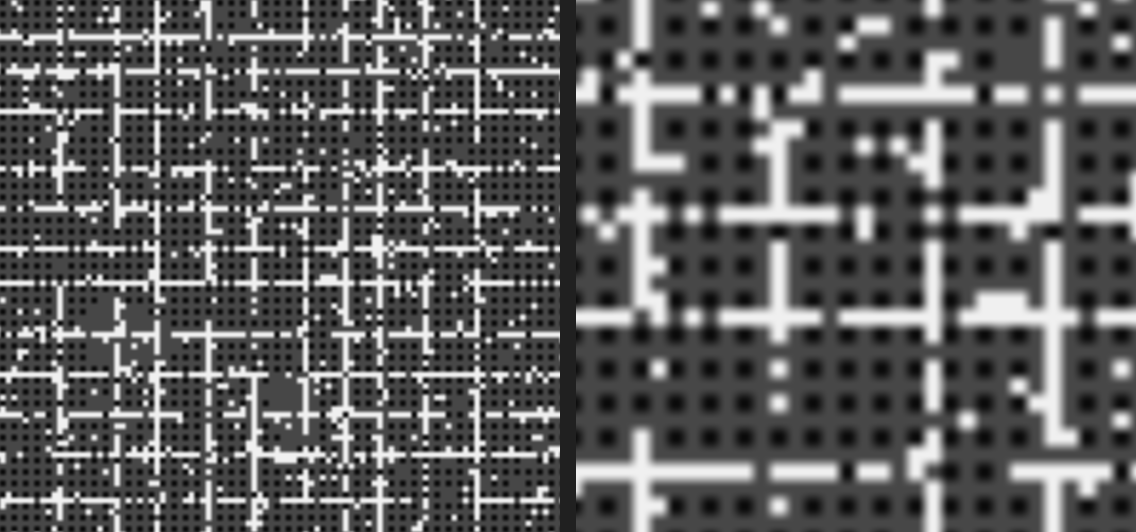
Left, the full canvas; right, a detail of the centre.
This pattern is drawn by a Shadertoy shader. Its source:

```glsl
const int COLUMNS[10] = int[10](10, 20, 27, 36, 44, 53, 60, 66, 74, 83);
const int ROWS[12] = int[12](6, 12, 19, 29, 36, 43, 49, 58, 65, 72, 79, 87);

float hash(vec2 p) {
    vec3 q = fract(p.xyx * vec3(0.1031, 0.1030, 0.0973));
    q += dot(q, q.yzx + 33.33);
    return fract((q.x + q.y) * q.z);
}

float valueNoise(vec2 p) {
    vec2 i = floor(p), f = smoothstep(0.0, 1.0, p - i);
    return mix(mix(hash(i), hash(i + vec2(1, 0)), f.x),
               mix(hash(i + vec2(0, 1)), hash(i + vec2(1, 1)), f.x), f.y);
}

// Broken thread: each stretch is solid, dotted or nearly empty
float brokenThread(float along, float line, float solidShare) {
    float shifted = along + floor(7.0 * hash(vec2(line, 3.7)));
    float stretch = floor(shifted / 7.0);
    float kind = hash(vec2(stretch, line + 17.0));
    float chance = hash(vec2(along, line + 91.0));
    if (kind < solidShare) return step(0.5, mod(shifted, 7.0)) * step(0.05, chance);
    if (kind < 0.88) return max(mod(shifted, 2.0), step(0.7, chance)) * step(0.1, chance);
    return step(0.75, chance);
}

// Round area where the dark dots are missing
float wornPatch(vec2 cell, vec2 center, vec2 radius) {
    float ragged = 0.7 * (valueNoise(cell * 0.4) - 0.5);
    return step(length((cell - center) / radius) + ragged, 1.0);
}

// Brightness of one weave cell, counted from the upper left
float weaveCell(vec2 cell) {
    float thread = 0.0;
    float nearest = 9.0;
    for (int i = 0; i < 10; i++) {
        float d = abs(cell.x - float(COLUMNS[i]));
        nearest = min(nearest, d);
        if (d < 0.5) thread = brokenThread(cell.y, float(i) + 40.0, 0.48);
    }
    for (int i = 0; i < 12; i++) {
        float d = abs(cell.y - float(ROWS[i]));
        nearest = min(nearest, d);
        if (d < 0.5) thread = max(thread, brokenThread(cell.x, float(i) + 5.0, 0.6));
    }

    // Loose specks gather beside the threads
    float speckShare = (nearest < 1.5 ? 0.085 : 0.035) * (0.4 + 1.2 * valueNoise(cell * 0.17));
    float light = max(thread, step(hash(cell + 211.0), speckShare));

    // Dark holes on every second cell, a few of them filled
    float hole = step(mod(cell.x, 2.0) + mod(cell.y, 2.0), 0.5);
    hole *= step(0.04, hash(cell + 57.0));
    hole *= 1.0 - wornPatch(cell, vec2(21, 58), vec2(7, 6));
    hole *= 1.0 - wornPatch(cell, vec2(51, 71), vec2(5, 6));

    return mix(mix(0.28, 0.04, hole), 0.94, light);
}

void mainImage(out vec4 fragColor, in vec2 fragCoord) {
    vec2 uv = fragCoord / iResolution.xy;
    vec2 grid = vec2(uv.x, 1.0 - uv.y) * vec2(98, 93) - 0.5;

    // Soft blend between neighbouring cells
    vec2 cell = floor(grid);
    vec2 blend = smoothstep(0.05, 0.95, grid - cell);
    float upper = mix(weaveCell(cell), weaveCell(cell + vec2(1, 0)), blend.x);
    float lower = mix(weaveCell(cell + vec2(0, 1)), weaveCell(cell + vec2(1, 1)), blend.x);
    fragColor = vec4(vec3(mix(upper, lower, blend.y)), 1.0);
}
```
